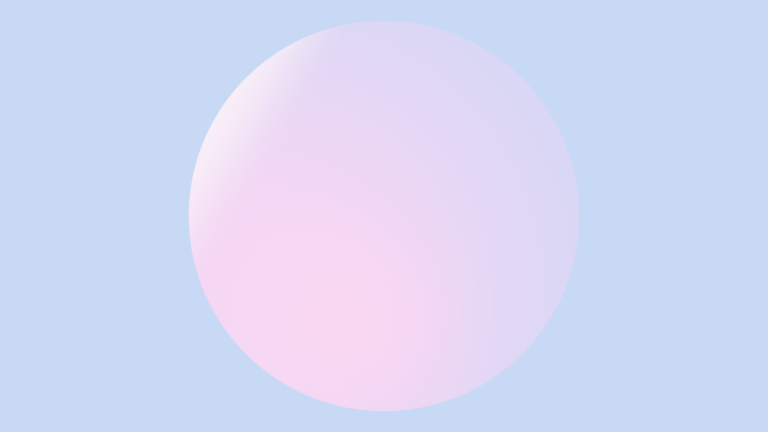
Give the GLSL for this background, as a Shadertoy shader.

```glsl
const vec3 SKY = vec3(0.780, 0.851, 0.957);
const vec3 ORCHID = vec3(0.961, 0.843, 0.957);
const vec3 LAVENDER = vec3(0.843, 0.843, 0.962);
const vec3 PINK = vec3(0.980, 0.841, 0.953);
const vec3 PEARL = vec3(0.978, 0.945, 0.970);

// Broad body gradient with a pink glow below and a pearly sheen at upper left
vec3 discColor(vec2 p) {
    float cool = smoothstep(0.1, 0.87, length(p - vec2(-0.264, -0.171)));
    vec3 color = mix(ORCHID, LAVENDER, cool);

    float glow = 1.0 - smoothstep(0.0, 0.36, length(p - vec2(-0.079, -0.252)));
    color = mix(color, PINK, 0.85 * glow);

    float sheen = smoothstep(0.28, 0.46, dot(p, vec2(-0.857, 0.514)));
    return mix(color, PEARL, 0.9 * sheen);
}

void mainImage(out vec4 fragColor, in vec2 fragCoord) {
    // Centered coordinates in units of canvas height
    vec2 p = (fragCoord - 0.5 * iResolution.xy) / iResolution.y;
    float pixel = 1.0 / iResolution.y;

    // Disc with a smooth rim
    float rim = length(p) - 0.452;
    float inside = 1.0 - smoothstep(-pixel, pixel, rim);

    fragColor = vec4(mix(SKY, discColor(p), inside), 1.0);
}
```
